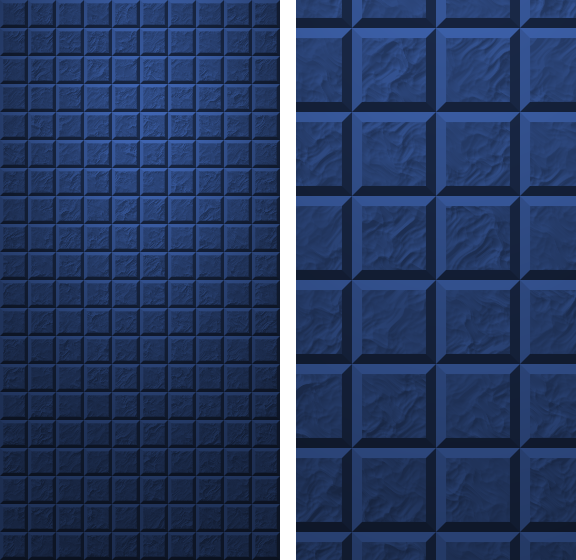
Left, the full canvas; right, a detail of the centre.
A Shadertoy shader for this texture:

```glsl
const vec2  TILES = vec2(10.0, 20.0);
const float BEVEL = 0.12;                     // bevel width, in tiles
const vec3  BLUE = vec3(0.160, 0.255, 0.450);
const float LEFT_SHADE = 1.24, TOP_SHADE = 1.38;
const float RIGHT_SHADE = 0.58, BOTTOM_SHADE = 0.50;
const vec2  GLOW_CENTER = vec2(0.53, 0.79);
const vec2  GLOW_SIZE = vec2(0.50, 0.41);
const float GLOW_MIN = 0.55, GLOW_MAX = 1.12;
const vec2  LIGHT_DIR = vec2(-0.6, 0.8);
const float ROUGH_SCALE = 3.2;                // chips per tile
const float RELIEF = 0.11;
const float TILE_VARIATION = 0.05;

vec2 hash2(vec2 p) {
    vec3 q = fract(p.xyx * vec3(0.1031, 0.1030, 0.0973));
    q += dot(q, q.yzx + 33.33);
    return fract((q.xx + q.yz) * q.zy);
}

// Squared distance to the nearest scattered point: bowls with sharp ridges
float cellular(vec2 p) {
    vec2 cell = floor(p), f = p - cell;
    float nearest = 4.0;
    for (int y = -1; y <= 1; y++)
        for (int x = -1; x <= 1; x++) {
            vec2 o = vec2(x, y);
            vec2 d = o + hash2(cell + o) - f;
            nearest = min(nearest, dot(d, d));
        }
    return nearest;
}

// Chipped stone height: warped cellular layers
float stoneHeight(vec2 p) {
    p += 0.35 * sin(p.yx * 1.7 + vec2(0.0, 2.0))
       + 0.14 * sin(p.yx * 5.3 + vec2(1.0, 4.0));
    float height = 0.0, weight = 1.0;
    for (int i = 0; i < 3; i++) {
        height += weight * cellular(p);
        p = mat2(1.6, 1.2, -1.2, 1.6) * p + 17.3;
        weight *= 0.45;
    }
    return height;
}

// Tone of one bevel pair, softened where neighbouring tiles meet
float bevelShade(float pos, float low, float high, float px) {
    float side = sign(pos) * clamp((0.5 - abs(pos)) * 2.0 / px, 0.0, 1.0);
    return mix(low, high, 0.5 + 0.5 * side);
}

void mainImage(out vec4 fragColor, in vec2 fragCoord) {
    vec2 uv = fragCoord / iResolution.xy;
    vec2 grid = uv * TILES;
    vec2 tile = floor(grid);
    vec2 p = grid - tile - 0.5;
    vec2 a = abs(p);
    float px = max(TILES.x / iResolution.x, TILES.y / iResolution.y);

    // Rough face, lit from the upper left
    vec2 rnd = hash2(tile + 5.0);
    vec2 q = grid * ROUGH_SCALE + rnd * 40.0;
    float stepLen = 0.08;
    float slope = (stoneHeight(q) - stoneHeight(q + LIGHT_DIR * stepLen)) / stepLen;
    float patchy = 0.7 + 0.3 * sin(q.x * 1.1 + 2.0 * sin(q.y * 0.8));
    float face = 1.0 + RELIEF * patchy * clamp(slope, -2.0, 2.0);
    face += TILE_VARIATION * (rnd.x - 0.5);

    // Mitred bevels around the face
    float sides = bevelShade(p.x, LEFT_SHADE, RIGHT_SHADE, px);
    float ends = bevelShade(p.y, BOTTOM_SHADE, TOP_SHADE, px);
    float bevel = mix(ends, sides, smoothstep(-px, px, a.x - a.y));
    float inset = 0.5 - max(a.x, a.y) - BEVEL;
    float shade = mix(bevel, face, smoothstep(-0.6 * px, 0.6 * px, inset));

    // Broad glow over the wall
    vec2 d = (uv - GLOW_CENTER) / GLOW_SIZE;
    float glow = mix(GLOW_MIN, GLOW_MAX, exp(-dot(d, d)));
    fragColor = vec4(BLUE * shade * glow, 1.0);
}
```
